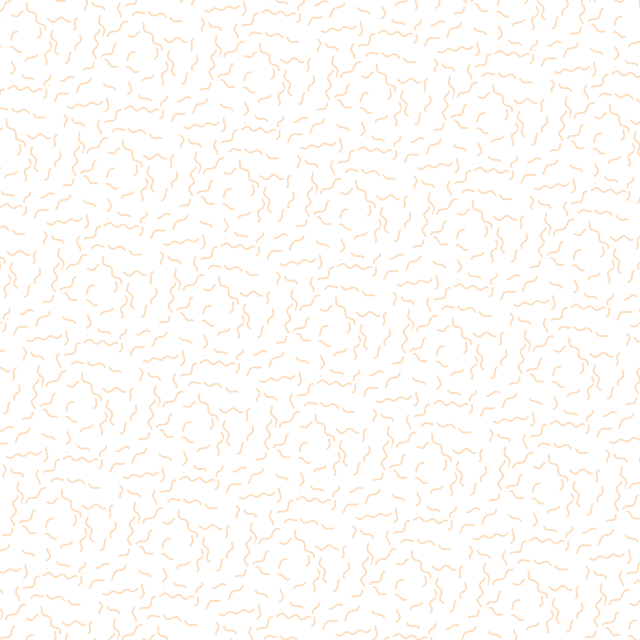
Write a WebGL 1 fragment shader that draws this pattern.

```glsl
precision highp float;
// Scattered short wavy strokes in pale peach on white, on a tilted repeating tile.

uniform vec2 u_resolution;

const vec3 PAPER = vec3(1.0);
const vec3 PEACH = vec3(0.992, 0.868, 0.745);
const float TAU = 6.2831853;
const float TILE_SIZE = 0.185;      // side of the repeating tile, in canvas units
const float TILE_TILT = 0.173;      // clockwise tilt of the tile, in radians
const float CELLS = 6.0;            // stroke cells along one tile side
const float HALF_WIDTH = 0.046;     // the lengths below are in cells
const float CLEARANCE = 0.19;       // empty margin around each stroke
const float JITTER = 0.5;

float hash(vec2 p, float seed) {
  vec3 q = fract(vec3(p.xyx + seed * 1.37) * vec3(0.1031, 0.1130, 0.0973));
  q += dot(q, q.yzx + 33.33);
  return fract((q.x + q.y) * q.z);
}

vec2 rotate(vec2 p, float angle) {
  float c = cos(angle);
  float s = sin(angle);
  return vec2(c * p.x - s * p.y, s * p.x + c * p.y);
}

// Approximate distance to a sine stroke along the x axis with round ends.
float waveDistance(vec2 p, float halfLength, float amplitude, float wavelength, float phase) {
  float k = TAU / wavelength;
  float x = clamp(p.x, -halfLength, halfLength);
  float slope = amplitude * k * cos(k * x + phase);
  float offset = p.y - amplitude * sin(k * x + phase);
  return length(vec2(p.x - x, offset / sqrt(1.0 + slope * slope)));
}

// Distance to the stroke of one cell; the cell index wraps at the tile edge.
float strokeDistance(vec2 p, vec2 cell) {
  vec2 id = mod(cell, CELLS);
  vec2 shift = vec2(hash(id, 1.0), hash(id, 2.0)) - 0.5;
  vec2 center = cell + 0.5 + JITTER * shift;

  // Directions gather around a rising diagonal.
  float turn = 2.0 * hash(id, 3.0) - 1.0;
  float angle = 1.12 + 1.57 * turn * (0.5 + 0.5 * abs(turn));

  float size = hash(id, 4.0);
  float halfLength = mix(0.28, 0.92, size * size);
  float wavelength = mix(0.62, 0.98, hash(id, 5.0));
  float amplitude = wavelength * mix(0.09, 0.14, hash(id, 6.0));
  float phase = TAU * hash(id, 7.0);
  return waveDistance(rotate(p - center, -angle), halfLength, amplitude, wavelength, phase);
}

// Paints the strokes in row order; each one clears a margin in those below it.
float strokeInk(vec2 p, float pixel) {
  vec2 base = floor(p);
  float soft = 0.6 * pixel;
  float ink = 0.0;
  for (int j = -2; j <= 2; j++) {
    for (int i = -2; i <= 2; i++) {
      float d = strokeDistance(p, base + vec2(float(i), float(j)));
      ink *= smoothstep(CLEARANCE - soft, CLEARANCE + soft, d);
      ink = max(ink, 1.0 - smoothstep(HALF_WIDTH - soft, HALF_WIDTH + soft, d));
    }
  }
  return ink;
}

void main() {
  float canvas = min(u_resolution.x, u_resolution.y);
  float cellsPerCanvas = CELLS / TILE_SIZE;
  vec2 p = rotate(gl_FragCoord.xy / canvas, TILE_TILT) * cellsPerCanvas;
  float ink = strokeInk(p, cellsPerCanvas / canvas);
  gl_FragColor = vec4(mix(PAPER, PEACH, ink), 1.0);
}
```
